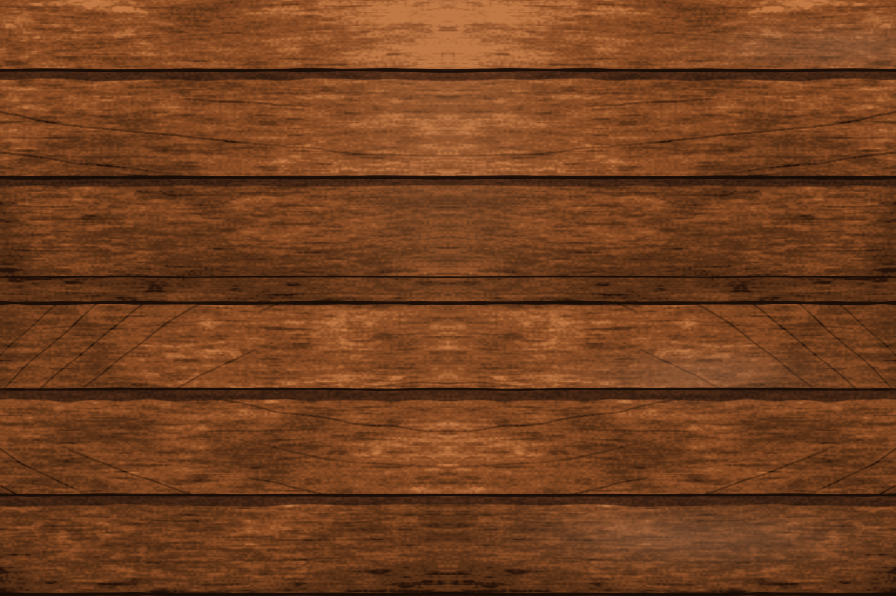
Give the GLSL for this texture, as a Shadertoy shader.

```glsl
// Weathered wooden planks stacked in horizontal rows, mirrored about the
// vertical centre line. Stretched value noise makes the straight grain, sparse
// bent contours the growth rings; a seam list places gaps and shadowed ledges.

float hash(vec2 p) {
    vec3 q = fract(vec3(p.xyx) * 0.1031);
    q += dot(q, q.yzx + 33.33);
    return fract((q.x + q.y) * q.z);
}

float noise(vec2 p) {
    vec2 i = floor(p), f = fract(p);
    f = f * f * (3.0 - 2.0 * f);
    return mix(mix(hash(i), hash(i + vec2(1, 0)), f.x),
               mix(hash(i + vec2(0, 1)), hash(i + vec2(1, 1)), f.x), f.y);
}

float fbm(vec2 p) {
    float sum = 0.0, amp = 0.5;
    for (int i = 0; i < 4; i++) {
        sum += amp * noise(p);
        p = p * 2.03 + 17.1;
        amp *= 0.5;
    }
    return sum / 0.9375;
}

// Wood colour from deep shadow (0) to worn highlight (1)
vec3 woodColor(float t) {
    vec3 c = mix(vec3(0.15, 0.07, 0.03), vec3(0.33, 0.18, 0.08), smoothstep(0.0, 0.3, t));
    c = mix(c, vec3(0.55, 0.30, 0.14), smoothstep(0.25, 0.7, t));
    return mix(c, vec3(0.76, 0.47, 0.26), smoothstep(0.62, 0.98, t));
}

// Soft elliptical spot
float spot(vec2 p, vec2 center, vec2 size) {
    vec2 d = (p - center) / size;
    return exp(-dot(d, d));
}

void mainImage(out vec4 fragColor, in vec2 fragCoord) {
    // Seams from top to bottom: height, half width of the gap, ledge depth
    const vec3 seams[7] = vec3[7](
        vec3(0.882, 0.0024, 0.016), vec3(0.702, 0.0028, 0.014),
        vec3(0.535, 0.0012, 0.000), vec3(0.492, 0.0028, 0.000),
        vec3(0.347, 0.0020, 0.019), vec3(0.169, 0.0022, 0.017),
        vec3(0.003, 0.0026, 0.000));
    const float tones[8] = float[8](0.68, 0.58, 0.42, 0.47, 0.57, 0.56, 0.43, 0.3);
    const float bends[8] = float[8](0.05, -0.12, 0.04, 0.0, 0.7, -0.4, 0.06, 0.0);

    vec2 uv = fragCoord / iResolution.xy;
    float px = 1.0 / iResolution.y;
    vec2 p = vec2(abs(uv.x - 0.5) * 1.5, uv.y);   // mirrored, height is 1

    // Gaps and ledges; the seams above the point give the plank index
    int plank = 0;
    float gap = 0.0, ledge = 0.0, shade = 0.0;
    for (int i = 0; i < 7; i++) {
        vec3 s = seams[i];
        float k = float(i);
        float d = s.x + 0.002 * (noise(vec2(p.x * 9.0, k * 7.3)) - 0.5) - p.y;
        if (d > 0.0) plank = i + 1;
        float w = s.y * (0.7 + 0.6 * noise(vec2(p.x * 40.0, k * 5.1 + 2.0)));
        gap = max(gap, 1.0 - smoothstep(w - 0.5 * px, w + 0.5 * px, abs(d)));
        float chip = s.z * (0.85 + 0.3 * noise(vec2(p.x * 22.0, k + 40.0)));
        if (s.z > 0.0)
            ledge = max(ledge, smoothstep(-px, px, d) * (1.0 - smoothstep(chip - px, chip + px, d)));
        shade = max(shade, exp(-abs(d) * 220.0));
    }
    float id = float(plank);
    vec2 q = p + vec2(id * 3.7, id * 1.3);

    // Grain: broad figure, straight fibres, dark pores and worn flecks
    float grainY = p.y + 0.012 * fbm(q * vec2(3.0, 8.0));
    float figure = fbm(vec2(q.x * 3.0, grainY * 26.0 + id * 9.0));
    float fibre = fbm(vec2(q.x * 15.0, grainY * 120.0 + id * 31.0));
    float thread = noise(vec2(q.x * 34.0, grainY * 270.0 + id * 13.0));
    float pores = noise(vec2(q.x * 22.0, grainY * 190.0 + id * 17.0));
    float flecks = noise(vec2(q.x * 45.0, grainY * 160.0 + id * 23.0));
    float blotch = fbm(q * vec2(5.0, 8.0) + 60.0);
    float speck = noise(q * vec2(210.0, 290.0));

    float tone = tones[plank] + 0.24 * (figure - 0.5) + 0.44 * (fibre - 0.5)
               + 0.46 * (blotch - 0.5) + 0.17 * (thread - 0.5) + 0.20 * (speck - 0.5);
    tone -= 0.17 * smoothstep(0.70, 0.90, pores);
    tone += 0.16 * smoothstep(0.62, 0.90, flecks) * smoothstep(0.35, 0.65, blotch);

    // Growth rings: thin, sparse, broken contours on the bent planks
    float bend = bends[plank];
    float arc = p.y + bend * p.x * p.x + 0.03 * fbm(q * vec2(5.0, 6.0));
    float ring = abs(fract(arc * 16.0 + id * 0.37) - 0.5) / 16.0;
    float slope = sqrt(1.0 + 4.0 * bend * bend * p.x * p.x);
    float ringLine = 1.0 - smoothstep(0.0005, 0.0010 + px, ring / slope);
    float broken = smoothstep(0.38, 0.58, noise(vec2(q.x * 4.0, floor(arc * 16.0 + id * 0.37) * 3.1)));
    tone -= ringLine * broken * (abs(bend) > 0.1 ? 0.24 : 0.10);

    // Light falls on the middle and upper part, the sides stay darker
    float glow = spot(p, vec2(0.0, 0.88), vec2(0.24, 0.5));
    tone += 0.17 * glow - 0.09 * smoothstep(0.35, 0.75, p.x);
    tone -= 0.13 * shade + 0.06 * smoothstep(0.12, 0.0, p.y);
    vec3 col = woodColor(clamp(tone, 0.0, 1.0));
    col = mix(col, vec3(0.72, 0.48, 0.31), 0.24 * glow * glow);

    // Pale dusty sheen on the right
    float dust = spot(uv, vec2(0.93, 0.92), vec2(0.14, 0.035))
               + spot(uv, vec2(0.79, 0.37), vec2(0.12, 0.04))
               + spot(uv, vec2(0.77, 0.10), vec2(0.17, 0.05));
    col = mix(col, vec3(0.56, 0.40, 0.30), 0.32 * dust * (0.5 + blotch));

    // Ledges in shadow, then the dark gaps
    vec3 ledgeColor = vec3(0.24, 0.13, 0.07) * (0.4 + 0.7 * fibre + 0.4 * speck + 0.3 * glow);
    col = mix(col, ledgeColor, 0.92 * ledge);
    col = mix(col, vec3(0.08, 0.04, 0.02), 0.92 * gap);
    fragColor = vec4(col, 1.0);
}
```
